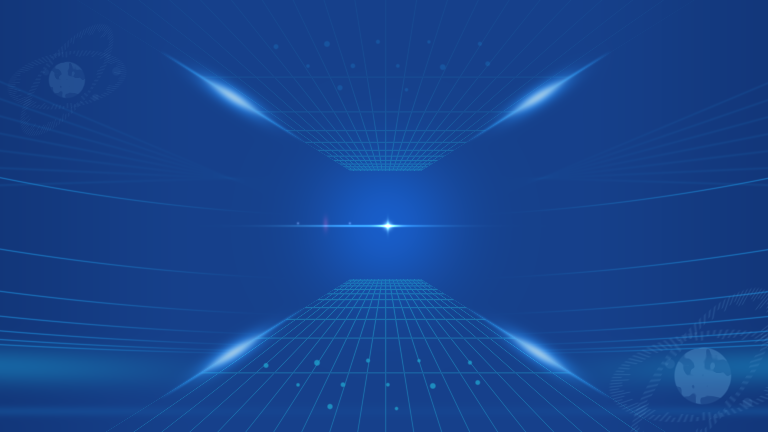
A WebGL 2 fragment shader for this background:

```glsl
#version 300 es
precision highp float;
// Blue digital hall: a mirrored perspective grid as floor and ceiling, light beams
// on the grid edges, bowed side lines, a central flare and two orbiting globes.
// Positions are measured in canvas heights from the centre of the canvas.
uniform vec2 u_resolution;
out vec4 outColor;

const vec2 HUB = vec2(0.004, -0.0208);      // mirror point of the hall
const vec2 FLARE = vec2(0.009, -0.023);
const float HORIZON = 0.0741;               // vanishing line above or below the hub
const float FAR_EDGE = 0.0509;              // far grid edge, measured from HORIZON
const float GRID_SLOPE = 1.6;
const float GRID_CELL = 0.16;
const float ROW_STEP = 1.6;
const vec2 BEAM_POS = vec2(0.353, 0.296);
const vec2 BEAM_DIR = vec2(0.846, 0.533);
const vec3 BASE = vec3(0.086, 0.252, 0.545);
const vec3 SHADE = vec3(0.068, 0.205, 0.465);
const vec3 GLOW = vec3(0.095, 0.385, 0.83);
const vec3 TEAL = vec3(0.12, 0.62, 0.80);
const vec3 SKY = vec3(0.10, 0.50, 0.80);
const vec3 PALE = vec3(0.66, 0.80, 0.90);
const float TAU = 6.2831853;

float hash(vec2 p) {
    return fract(sin(dot(p, vec2(127.1, 311.7))) * 4375.85);
}

float noise(vec2 p) {
    vec2 i = floor(p), f = fract(p);
    f = f * f * (3.0 - 2.0 * f);
    return mix(mix(hash(i), hash(i + vec2(1, 0)), f.x),
               mix(hash(i + vec2(0, 1)), hash(i + vec2(1, 1)), f.x), f.y);
}

float bell(float d, float w) {
    return exp(-d * d / (w * w));
}

float disc(vec2 p, float r, float px) {
    return 1.0 - smoothstep(r - px, r + px, length(p));
}

// Ellipse of unevenly long radial ticks
float orbit(vec2 p, float angle, vec2 size) {
    float c = cos(angle), s = sin(angle);
    vec2 q = vec2(c * p.x + s * p.y, c * p.y - s * p.x) / size;
    float turn = atan(q.y, q.x) / TAU * 90.0;
    float len = 0.05 + 0.13 * hash(vec2(mod(floor(turn), 90.0), 3.0));
    float r = length(q) - 1.0;
    float tick = bell(fract(turn) - 0.5, 0.25);
    return tick * smoothstep(-len - 0.03, -len, r) * (1.0 - smoothstep(0.0, 0.04, r));
}

// Globe of unit radius with two tilted orbits
float emblem(vec2 p, float px) {
    float land = smoothstep(0.46, 0.56, noise(p * 2.6 + 7.3) * 0.7 + noise(p * 6.0) * 0.3);
    float globe = disc(p, 0.95, px) * (0.4 + 0.6 * land);
    float rings = orbit(p, 0.91, vec2(3.5, 1.35)) + orbit(p, 0.17, vec2(3.1, 1.45));
    float moons = disc(p - vec2(2.6, 0.45), 0.22, px) + disc(p - vec2(-1.1, 0.4), 0.16, px)
                + disc(p - vec2(1.5, -0.9), 0.16, px);
    return globe + 0.42 * rings + 0.35 * moons;
}

void main() {
    vec2 p = (gl_FragCoord.xy - 0.5 * u_resolution) / u_resolution.y;
    float px = 1.0 / u_resolution.y;
    float thin = max(0.0015, 0.55 * px);
    vec2 h = p - HUB;
    vec2 a = abs(h);
    float below = step(h.y, 0.0);

    // Backdrop and central glow
    vec3 col = mix(BASE, SHADE, smoothstep(0.4, 1.0, a.x) * 0.9);
    col = mix(col, GLOW, 0.85 * exp(-dot(h, h) / 0.027));

    // Teal bands low on both sides
    float side = smoothstep(0.25, 0.9, a.x);
    col = mix(col, vec3(0.09, 0.43, 0.67), 0.8 * side * bell(p.y + 0.37 - 0.025 * a.x, 0.042));
    col = mix(col, SKY, 0.22 * bell(p.y + 0.452, 0.012) * (0.3 + 0.7 * side));

    // Bowed lines and faint straight rays on the walls
    float depth = a.y - HORIZON;
    float inside = step(0.0, depth - FAR_EDGE) * smoothstep(-px, px, GRID_SLOPE * depth - a.x);
    float wall = (1.0 - inside) * smoothstep(0.2, 0.85, a.x);
    for (int i = 0; i < 7; i++) {
        float k = float(i);
        float bow = -0.315 + 0.403 * pow(0.59, k) + 0.09 * pow(0.8, k) * (a.x * a.x / 0.79 - 1.0);
        col = mix(col, SKY, wall * 0.62 * bell(p.y - bow, thin * 1.3));
        float ray = 0.02 + 0.012 * k + (a.x - 0.2) * (0.42 - 0.075 * k);
        col = mix(col, SKY, wall * 0.13 * bell(p.y - ray, thin * 2.0));
    }

    // Perspective grid, with line distances converted back to canvas units
    float d = max(depth, FAR_EDGE);
    float column = abs(fract(h.x / (d * GRID_CELL) + 0.5) - 0.5) * GRID_CELL * d;
    float row = abs(fract(1.0 / (d * ROW_STEP) - 0.33 + 0.5) - 0.5) * ROW_STEP * d * d;
    float grid = max(bell(column, thin), bell(row, thin));
    float strength = mix(0.06 + 0.5 * exp(-(d - FAR_EDGE) * 9.0), 0.36 + 0.3 * exp(-d * 5.0), below);
    col = mix(col, TEAL, inside * grid * strength);

    // Rows of floating dots, repeated above and below
    for (int i = 0; i < 12; i++) {
        float r = float(i / 5), j = float(i % 5);
        vec2 dot0 = vec2(-0.273 + 0.074 * r + j * (0.118 - 0.014 * r + 0.032 * r * (r - 1.0)),
                         -0.34 - 0.05 * r + 0.012 * (hash(vec2(j, r)) - 0.5));
        float size = 0.0035 + 0.0035 * hash(vec2(r + 4.0, j));
        col = mix(col, TEAL, 0.8 * disc(p - dot0, size, px));
        col = mix(col, SKY, 0.3 * disc(p - dot0 - vec2(0.023, 0.738), size, px));
    }

    // Beams along the four grid edges
    vec2 b = a - BEAM_POS;
    float along = dot(b, BEAM_DIR);
    float across = b.x * BEAM_DIR.y - b.y * BEAM_DIR.x;
    float taper = 1.0 - smoothstep(0.0, 0.2, abs(along));
    col += vec3(0.07, 0.30, 0.42) * bell(along, 0.085) * bell(across, 0.022);
    col = mix(col, vec3(0.15, 0.58, 0.95), 0.8 * sqrt(taper) * bell(across, 0.0035));
    col = mix(col, PALE, 0.85 * bell(along, 0.06) * bell(across, 0.003 + 0.008 * taper * taper));

    // Central star, its streak and small lens ghosts
    vec2 f = p - FLARE;
    col += vec3(0.15, 0.35, 0.35) * bell(f.y, 0.0025) * bell(f.x + 0.06, 0.16);
    col += vec3(0.5, 0.55, 0.35) * (bell(f.x, 0.025) * bell(f.y, 0.003) + bell(length(f), 0.009));
    col += vec3(0.2, 0.3, 0.2) * bell(f.x, 0.003) * bell(f.y, 0.015);
    col += vec3(0.20, 0.03, 0.05) * bell(f.x + 0.144, 0.006) * bell(f.y - 0.004, 0.016);
    col += 0.2 * bell(length(vec2(abs(f.x + 0.148) - 0.06, f.y - 0.006)), 0.003);

    // Globes in opposite corners
    float small = emblem((p - vec2(-0.734, 0.315)) / 0.044, px / 0.044);
    float large = emblem((p - vec2(0.738, -0.370)) / 0.069, px / 0.069);
    col = mix(col, vec3(0.35, 0.60, 0.82), min(0.22 * small + 0.42 * large, 0.5));

    outColor = vec4(clamp(col, 0.0, 1.0), 1.0);
}
```
